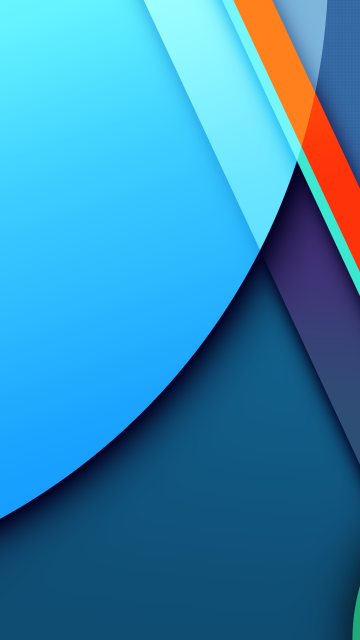
A Shadertoy shader for this background:

```glsl
// Layered paper design: a large glowing blue disc under slanted colour bands with soft shadows.
#define DISC vec3(-0.845, 1.877, 1.757)
#define GREEN_DISC vec3(1.532, 0.0, 0.553)
#define CANVAS_TOP 1.7778
#define SLOPE 0.4655
#define PALE_EDGE 0.399
#define TEAL_EDGE 0.617
#define ORANGE_EDGE 0.648
#define ORANGE_END 0.756
#define DISC_SHADOW 0.066
#define BAND_SHADOW 0.026
#define DOT_COUNT 110.0

// Antialiased coverage of the side where the distance is positive.
float cover(float d) {
    return clamp(0.5 + d * iResolution.x, 0.0, 1.0);
}

// Soft shadow that fades with distance from an edge.
float shadow(float d, float width) {
    return exp(-pow(max(d, 0.0) / width, 1.35));
}

float circle(vec2 p, vec3 c) {
    return length(p - c.xy) - c.z;
}

// Colours beneath the disc: sea blue, violet, teal, red and denim.
vec3 outerLayers(vec2 p, vec4 edge, float discDist) {
    vec3 navy = vec3(0.008, 0.0, 0.13);
    float down = CANVAS_TOP - p.y;

    // Sea-blue ground, with the green disc rising from the corner.
    vec3 ground = mix(vec3(0.065, 0.38, 0.55), vec3(0.06, 0.30, 0.45),
                      smoothstep(0.75, 1.8, down - 0.1 * p.x));
    float greenDist = circle(p, GREEN_DISC);
    ground *= 1.0 - 0.45 * shadow(greenDist, 0.06);
    ground = mix(ground, vec3(0.12, 0.67, 0.46), cover(-greenDist));
    ground = mix(ground, navy, 0.75 * shadow(-edge.x, BAND_SHADOW));

    // Violet band fading to slate.
    vec3 violet = mix(vec3(0.26, 0.19, 0.47), vec3(0.18, 0.31, 0.46),
                      smoothstep(0.62, 1.22, down));
    violet = mix(violet, navy, 0.65 * shadow(-edge.y, BAND_SHADOW));
    vec3 col = mix(ground, violet, cover(edge.x));
    col = mix(col, navy, 0.98 * shadow(discDist, DISC_SHADOW));

    // Raised strips and the dotted denim corner.
    col = mix(col, vec3(0.24, 0.91, 0.82), cover(edge.y));
    vec3 red = mix(vec3(1.0, 0.27, 0.04), vec3(1.0, 0.20, 0.04), smoothstep(0.25, 0.5, down));
    col = mix(col, red, cover(edge.z));
    vec2 cell = fract(p * DOT_COUNT) - 0.5;
    vec3 denim = vec3(0.21, 0.42, 0.65) - 0.02 * smoothstep(0.4, 0.15, length(cell));
    denim = mix(denim, vec3(0.12, 0.16, 0.36), 0.75 * shadow(edge.w, BAND_SHADOW));
    return mix(col, denim, cover(edge.w));
}

// The same bands seen through the bright disc.
vec3 innerLayers(vec2 p, vec4 edge) {
    float t = (CANVAS_TOP - p.y + 0.33 * p.x) / 1.4;
    vec3 blue = mix(vec3(0.42, 0.98, 1.0), vec3(0.21, 0.78, 1.0), smoothstep(-0.1, 0.55, t));
    blue = mix(blue, vec3(0.09, 0.62, 1.0), smoothstep(0.4, 1.05, t));
    blue = mix(blue, vec3(0.08, 0.55, 0.85), 0.42 * shadow(-edge.x, BAND_SHADOW));

    vec3 pale = mix(vec3(0.62, 1.0, 1.0), vec3(0.38, 0.88, 1.0), smoothstep(0.0, 0.7, t));
    pale = mix(pale, vec3(0.08, 0.72, 0.95), 0.65 * shadow(-edge.y, BAND_SHADOW));
    vec3 col = mix(blue, pale, cover(edge.x));
    col = mix(col, vec3(0.46, 0.97, 0.98), cover(edge.y));
    col = mix(col, vec3(1.0, 0.50, 0.11), cover(edge.z));

    vec3 haze = vec3(0.49, 0.71, 0.86);
    haze = mix(haze, vec3(0.25, 0.40, 0.60), 0.65 * shadow(edge.w, BAND_SHADOW));
    return mix(col, haze, cover(edge.w));
}

void mainImage(out vec4 fragColor, in vec2 fragCoord) {
    vec2 p = fragCoord / iResolution.x;

    // Signed distances to the four parallel band edges.
    float slant = p.x + SLOPE * (p.y - CANVAS_TOP);
    vec4 edge = (slant - vec4(PALE_EDGE, TEAL_EDGE, ORANGE_EDGE, ORANGE_END))
              / sqrt(1.0 + SLOPE * SLOPE);
    float discDist = circle(p, DISC);

    vec3 col = mix(outerLayers(p, edge, discDist), innerLayers(p, edge), cover(-discDist));
    fragColor = vec4(col, 1.0);
}
```
